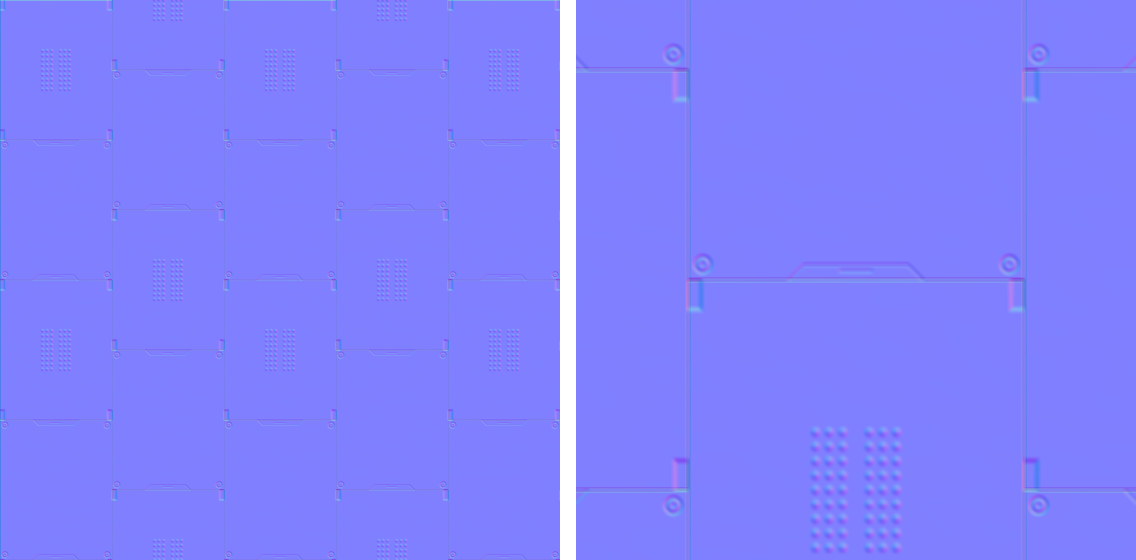
Left, the full canvas; right, a detail of the centre.
A WebGL 1 fragment shader for this texture map:

```glsl
precision highp float;
// Normal map of staggered metal panels: vented panels with corner notches alternate with screwed cover plates.

uniform vec2 u_resolution;

// Lengths are in panel heights
#define COLUMNS 5.0
#define ROWS 4.0
#define SOFTNESS 0.011
#define GROOVE_WIDTH 0.003
#define GROOVE_DEPTH 0.0035
#define NOTCH_SIZE vec2(0.034, 0.073)
#define NOTCH_DEPTH 0.005
#define DOT_PITCH vec2(0.0323, 0.0344)
#define DOT_HEIGHT 0.0028
#define SCREW_DEPTH 0.0032
#define TAB_DEPTH 0.0016
#define WEAR 0.010

float hash(vec2 p) {
  return fract(sin(dot(p, vec2(127.1, 311.7))) * 43758.55);
}

vec2 randomGradient(vec2 cell) {
  float angle = 6.2832 * hash(cell);
  return vec2(cos(angle), sin(angle));
}

float gradientNoise(vec2 p) {
  vec2 i = floor(p), f = fract(p);
  vec2 s = f * f * f * (f * (f * 6.0 - 15.0) + 10.0);
  vec2 e = vec2(1.0, 0.0);
  float low = mix(dot(randomGradient(i), f),
                  dot(randomGradient(i + e), f - e), s.x);
  float high = mix(dot(randomGradient(i + e.yx), f - e.yx),
                   dot(randomGradient(i + e.xx), f - e.xx), s.x);
  return mix(low, high, s.y);
}

// 1 below the inner limit, falling to 0 at the outer limit
float inside(float inner, float outer, float d) {
  return 1.0 - smoothstep(inner, outer, d);
}

// Column and row of the panel; odd columns slide by half a panel
vec2 panelId(vec2 p) {
  float column = floor(p.x * COLUMNS / ROWS);
  return vec2(column, floor(p.y + 0.5 * mod(column, 2.0)));
}

float ventedRelief(vec2 q, vec2 edge) {
  // Recessed corner notches
  vec2 n = edge - NOTCH_SIZE;
  float h = -NOTCH_DEPTH * inside(-0.010, 0.004, max(n.x, n.y));

  // Two blocks of raised dots, three by nine
  vec2 v = vec2(abs(q.x) - 0.064, q.y);
  vec2 limit = vec2(1.0, 4.0);
  vec2 id = clamp(floor(v / DOT_PITCH + 0.5), -limit, limit);
  return h + DOT_HEIGHT * inside(0.003, 0.013, length(v - id * DOT_PITCH));
}

float coverRelief(vec2 q, vec2 edge) {
  // Corner screws: ring groove around a dimpled head
  float r = length(edge - vec2(0.035, 0.037));
  float h = -SCREW_DEPTH * inside(0.0, 0.007, abs(r - 0.018));
  h -= 0.5 * SCREW_DEPTH * inside(0.002, 0.010, r);

  // Sunken trapezoid tabs on the short edges, each with a slot
  float tab = max(edge.y - 0.036, (abs(q.x) + edge.y - 0.16) * 0.707);
  h -= 0.6 * TAB_DEPTH * inside(-0.004, 0.004, tab);
  h -= TAB_DEPTH * inside(0.0, 0.005, abs(tab));
  float slot = length(vec2(max(abs(q.x) - 0.036, 0.0), edge.y - 0.022));
  return h - TAB_DEPTH * inside(0.001, 0.006, slot);
}

float surfaceHeight(vec2 p) {
  vec2 id = panelId(p);
  vec2 halfSize = 0.5 * vec2(ROWS / COLUMNS, 1.0);
  vec2 q = vec2(p.x, p.y + 0.5 * mod(id.x, 2.0));
  q -= (2.0 * id + 1.0) * halfSize;
  vec2 edge = halfSize - abs(q);

  float groove = 1.0 - min(min(edge.x, edge.y) / GROOVE_WIDTH, 1.0);
  float relief = mod(id.y, 2.0) < 0.5 ? ventedRelief(q, edge)
                                    : coverRelief(q, edge);
  return relief - GROOVE_DEPTH * groove;
}

// Faint diagonal brushing, stronger on some panels
vec2 wearSlope(vec2 p) {
  vec2 id = panelId(p);
  vec2 s = vec2(p.x + 0.6 * p.y, p.y * 3.0 - p.x) * 4.0 + id * 7.3;
  vec2 brushed = vec2(gradientNoise(s), gradientNoise(s * 1.7 + 31.0));
  return WEAR * brushed * hash(id + 5.0);
}

void main() {
  vec2 pixel = ROWS / u_resolution;
  vec2 footprint = max(pixel, vec2(SOFTNESS));
  vec2 e = vec2(0.001, 0.0);
  vec2 center = gl_FragCoord.xy * pixel;
  center.y = ROWS - center.y;
  vec2 wear = wearSlope(center);

  // Average normals over a soft footprint, so narrow seams fade to grey
  vec3 normal = vec3(0.0);
  for (int j = 0; j < 4; j++) {
    for (int i = 0; i < 4; i++) {
      vec2 offset = (vec2(float(i), float(j)) - 1.5) / 4.0;
      // The left and top borders show only the inner wall of the seam
      vec2 p = max(center + offset * footprint, e.xx);
      float dx = surfaceHeight(p + e) - surfaceHeight(p - e);
      float dy = surfaceHeight(p + e.yx) - surfaceHeight(p - e.yx);
      vec2 slope = vec2(-dx, dy) / (2.0 * e.x) + wear;
      normal += normalize(vec3(slope, 1.0)) / 16.0;
    }
  }
  gl_FragColor = vec4(0.5 + 0.5 * normal, 1.0);
}
```
